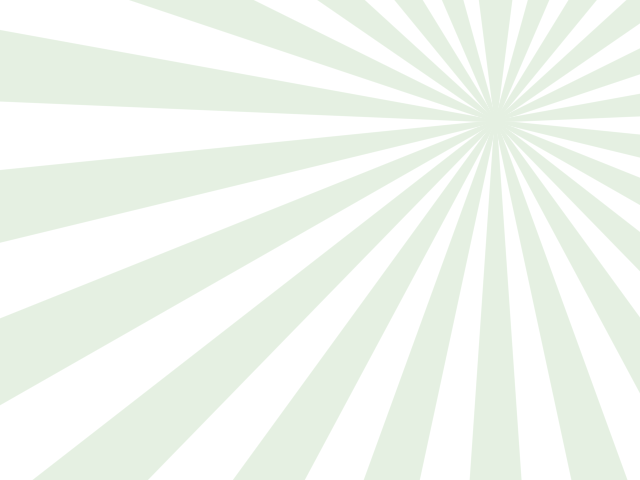
This background is drawn by a Shadertoy shader. Its source:

```glsl
// Sunburst of white wedges over pale green, fanning out from the upper right.

const vec3 PALE_GREEN = vec3(0.899, 0.943, 0.888);
const vec3 WHITE = vec3(1.0);

// Signed distance to the edge of a wedge opening along +x from its tip.
float wedgeDistance(vec2 p, float tip, float halfAngle) {
    return abs(p.y) * cos(halfAngle) - (p.x - tip) * sin(halfAngle);
}

void mainImage(out vec4 fragColor, in vec2 fragCoord) {
    float pixel = 1.0 / iResolution.y;
    vec2 fromHub = fragCoord * pixel - vec2(1.0325, 0.7474);

    // Angle from straight down, mirrored left to right.
    float angle = atan(abs(fromHub.x), -fromHub.y);

    // Eleven wedges per side; the leftover angle widens the top green ray.
    float spacing = radians(16.06);
    float index = min(floor(angle / spacing), 10.0);
    float offset = angle - (index + 0.5) * spacing;

    // Wedge tips stop short of the hub, leaving a solid green core.
    vec2 local = length(fromHub) * vec2(cos(offset), sin(offset));
    float d = wedgeDistance(local, 0.038, radians(4.1));
    float wedge = 1.0 - smoothstep(-0.7 * pixel, 0.7 * pixel, d);

    fragColor = vec4(mix(PALE_GREEN, WHITE, wedge), 1.0);
}
```
